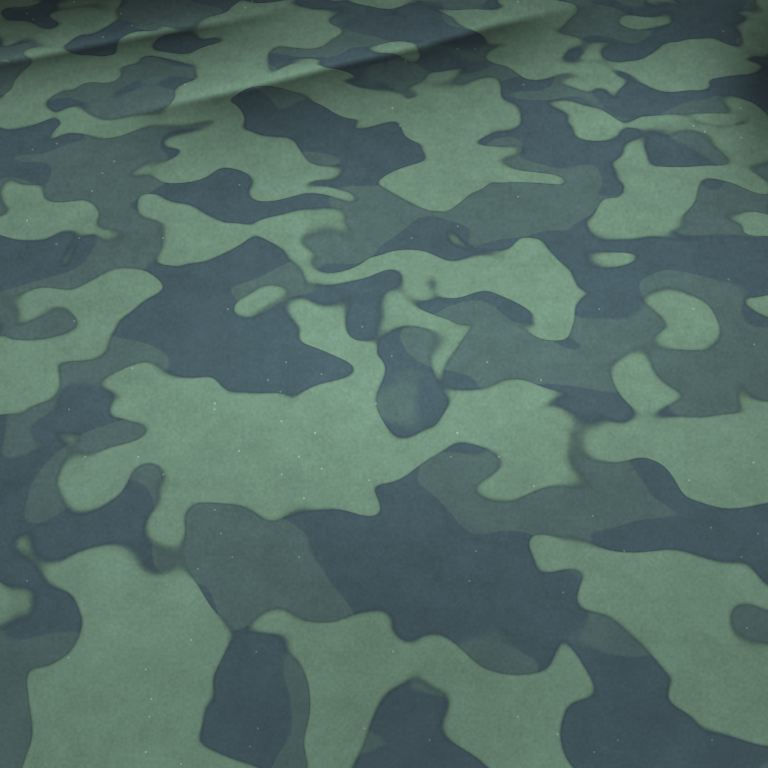
This pattern is drawn by a three.js fragment shader. Its source:

```glsl
// Green, grey and navy camouflage cloth receding in perspective, with shaded folds along the top.
varying vec2 vUv;

const vec3 GREEN = vec3(0.415, 0.532, 0.458);
const vec3 GREY = vec3(0.305, 0.393, 0.385);
const vec3 NAVY = vec3(0.262, 0.338, 0.366);
const float HORIZON = 1.9;         // height of the vanishing line
const float PATCH_SCALE = 4.6;     // patches per canvas width at the bottom
const float WARP_SCALE = 7.5;
const float WARP_AMOUNT = 0.075;
const float GREEN_LEVEL = 0.015;   // higher gives less green
const float NAVY_LEVEL = -0.04;    // higher gives less navy
const float EDGE_WIDTH = 0.013;
const float SEAM_DARKNESS = 0.10;
const float GRAIN_SCALE = 210.0;
const float GRAIN_AMOUNT = 0.075;
const float MOTTLE_AMOUNT = 0.07;

vec2 hash22(vec2 p) {
  vec3 a = fract(p.xyx * vec3(0.1031, 0.1030, 0.0973));
  a += dot(a, a.yzx + 33.33);
  return fract((a.xx + a.yz) * a.zy);
}

float cornerSlope(vec2 cell, vec2 offset) {
  return dot(hash22(cell) * 2.0 - 1.0, offset);
}

// Gradient noise, centred on zero
float noise(vec2 p) {
  vec2 i = floor(p), f = p - i;
  vec2 u = f * f * f * (f * (f * 6.0 - 15.0) + 10.0);
  vec2 e = vec2(1.0, 0.0);
  float low = mix(cornerSlope(i, f), cornerSlope(i + e, f - e), u.x);
  float high = mix(cornerSlope(i + e.yx, f - e.yx), cornerSlope(i + 1.0, f - 1.0), u.x);
  return mix(low, high, u.y);
}

// Canvas point to flat cloth; features shrink and flatten upwards
vec2 clothPoint(vec2 uv, float depth) {
  return vec2((uv.x - 0.5) * depth, HORIZON * depth) + 20.0;
}

// Rounded blobs with curling fingers
float patchField(vec2 p) {
  vec2 warp = vec2(noise(p * WARP_SCALE + 3.7), noise(p * WARP_SCALE + 51.3));
  p += WARP_AMOUNT * warp;
  vec2 q = p * vec2(0.88, 1.08) * PATCH_SCALE;
  return noise(q) + 0.46 * noise(q * 2.3 + 17.0);
}

// Shadow below a crease line, with a short lit lip above it
float creaseShade(float d, float reach) {
  float side = smoothstep(-0.006, 0.006, d);
  float shadow = exp(-max(-d, 0.0) / reach) * (1.0 - side);
  float lip = exp(-max(d, 0.0) / 0.018) * side;
  return 1.0 - 0.46 * shadow + 0.18 * lip;
}

float clothLight(vec2 uv) {
  // Broad light over the middle
  vec2 fromCentre = (uv - vec2(0.52, 0.62)) * vec2(1.1, 1.6);
  float light = 0.91 + 0.25 * exp(-3.2 * dot(fromCentre, fromCentre));
  light *= 1.0 + 0.10 * noise(uv * vec2(3.0, 5.0) + 9.0);

  // Two slanting creases and the dark cloth behind them
  float bend = 0.012 * noise(uv * 5.0 + 2.0);
  float longCrease = uv.y - (0.805 + 0.25 * uv.x + bend);
  float leftCrease = uv.y - (0.915 + 0.20 * uv.x + bend);
  float longReach = mix(0.035, 0.075, smoothstep(0.0, 0.4, uv.x));
  float longFade = smoothstep(0.08, 0.35, uv.x) * (1.0 - smoothstep(0.62, 0.8, uv.x));
  light *= mix(1.0, creaseShade(longCrease, longReach), longFade);
  light *= mix(1.0, creaseShade(leftCrease, 0.04), 1.0 - smoothstep(0.2, 0.45, uv.x));
  light *= 1.0 - 0.38 * smoothstep(-0.02, 0.07, leftCrease);
  light *= 1.0 - 0.22 * smoothstep(0.86, 1.0, uv.y);

  // Cloth turning away at the upper right
  vec2 corner = (uv - vec2(1.01, 0.89)) * vec2(15.0, 9.0);
  return light * (1.0 - 0.48 * exp(-dot(corner, corner)));
}

void main() {
  float depth = HORIZON / (HORIZON - vUv.y);
  vec2 p = clothPoint(vUv, depth);
  float edge = EDGE_WIDTH * depth;

  // Navy over grey, green on top
  float greenField = patchField(p) - GREEN_LEVEL;
  float navyField = patchField(p * 0.85 + 37.0) - NAVY_LEVEL;
  vec3 color = mix(GREY, NAVY, smoothstep(-edge, edge, navyField) * 0.95);
  color = mix(color, GREEN, smoothstep(-edge, edge, greenField));
  color *= 1.0 - SEAM_DARKNESS * (1.0 - smoothstep(0.0, 2.5 * edge, abs(greenField)));

  // Worn mottling, fine grain and a few pale specks
  float mottle = noise(p * 16.0) + 0.6 * noise(p * 43.0);
  float grain = noise(vUv * GRAIN_SCALE) + 0.5 * noise(vUv * GRAIN_SCALE * 0.47);
  color *= 1.0 + MOTTLE_AMOUNT * mottle + GRAIN_AMOUNT * grain;
  vec2 speckCell = vUv * 130.0;
  vec2 speckSeed = hash22(floor(speckCell) + 7.0);
  float speckDistance = length(fract(speckCell) - 0.3 - 0.4 * speckSeed.yx);
  float speck = (1.0 - smoothstep(0.08, 0.28, speckDistance)) * step(0.994, speckSeed.x);
  color += 0.12 * speck;

  gl_FragColor = vec4(color * clothLight(vUv), 1.0);
}
```
